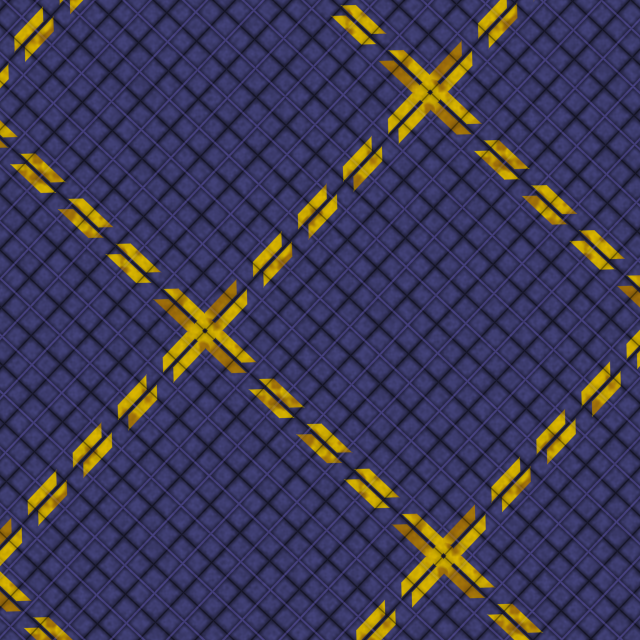
Give the GLSL for this pattern, as a Shadertoy shader.

```glsl
const float TILE = 0.5125;                  // side of one repeat, in canvas heights
const float TILT = 0.7566;                  // lattice rotation, radians
const vec2 CROSSING = vec2(0.3203, 0.4831); // centre of one crossing

const float QUILT = 16.0;                   // padded squares per repeat
const float DASHES = 5.0;                   // dash steps per repeat
const float DASH_HALF = 0.0635;             // half length of a dash
const float STRIPE_MID = 0.0220;            // lane axis to stripe centre
const float STRIPE_HALF = 0.0160;           // half width of a stripe
const float LIGHT_HALF = 0.0030;            // half width of light threads
const float SEAM_HALF = 0.0020;             // half width of dark seams

const vec3 CLOTH = vec3(0.230, 0.228, 0.420);
const vec3 THREAD = vec3(0.135, 0.115, 0.245);
const vec3 YELLOW = vec3(0.810, 0.675, 0.005);
const vec3 RUST = vec3(0.580, 0.390, 0.045);

float hash(vec2 cell) {
    uvec2 q = uvec2(cell) * uvec2(1597334673u, 3812015801u);
    uint n = (q.x ^ q.y) * 1597334673u;
    n = (n ^ (n >> 15)) * 2246822519u;
    return float((n ^ (n >> 13)) >> 8) / 16777216.0;
}

// Value noise that wraps once per repeat
float tileNoise(vec2 p, float cells) {
    vec2 q = p * cells;
    vec2 i = floor(q);
    vec2 f = q - i;
    f = f * f * (3.0 - 2.0 * f);
    vec2 lo = mod(i, cells);
    vec2 hi = mod(i + 1.0, cells);
    return mix(mix(hash(lo), hash(vec2(hi.x, lo.y)), f.x),
               mix(hash(vec2(lo.x, hi.y)), hash(hi), f.x), f.y);
}

// Distance to a lane of twin slanted dashes, joined through the crossing
float laneDistance(float along, float across) {
    float local = across - sign(across) * STRIPE_MID;
    float slanted = along - local;
    float dash = abs(fract(slanted * DASHES) - 0.5) / DASHES - DASH_HALF;
    float ends = min(dash, abs(slanted) - 0.1) * 0.707;
    return max(ends, abs(local) - STRIPE_HALF);
}

// Coverage of parallel lines at the given spacing and phase
vec2 lineCoverage(vec2 p, float count, float phase, float halfWidth, float pixel) {
    vec2 d = abs(fract(p * count + phase + 0.5) - 0.5) / count;
    return 1.0 - smoothstep(halfWidth - pixel, halfWidth + pixel, d);
}

void mainImage(out vec4 fragColor, in vec2 fragCoord) {
    float pixel = 0.75 / (iResolution.y * TILE);
    vec2 d = (fragCoord / iResolution.y - CROSSING) / TILE;
    float c = cos(TILT);
    float s = sin(TILT);
    vec2 p = vec2(c * d.x - s * d.y, s * d.x + c * d.y);
    vec2 t = fract(p + 0.5) - 0.5;

    // Padded cloth: soft hollows around each square and fine mottling
    vec2 edge = 0.5 - abs(fract(p * QUILT) - 0.5);
    vec2 swell = smoothstep(-0.04, 0.27, edge);
    float padding = mix(0.55, 1.04, swell.x * swell.y);
    float mottle = 0.6 * tileNoise(p, 80.0) + 0.4 * tileNoise(p + 0.37, 144.0);
    float grain = 0.86 + 0.28 * mottle;
    vec3 color = CLOTH * padding * grain;

    // Yellow lanes with rust that recurs in every repeat
    float lanes = min(laneDistance(t.x, t.y), laneDistance(t.y, -t.x));
    float paint = 1.0 - smoothstep(-pixel, pixel, lanes);
    bool onFirstLane = abs(t.y) < abs(t.x);
    float along = onFirstLane ? abs(t.x) : abs(t.y);
    bool rustySide = onFirstLane ? t.y < 0.0 : (t.y > 0.0 && t.x < 0.0);
    float arm = smoothstep(0.025, 0.065, along) * (1.0 - step(0.2, along));
    float blotch = 0.75 * tileNoise(p, 26.0) + 0.25 * tileNoise(p + 0.19, 72.0);
    float wear = 0.85 * smoothstep(0.48, 0.78, blotch);
    if (rustySide) wear = max(wear, arm * (0.7 + 0.3 * blotch));
    vec3 dye = mix(YELLOW, RUST, wear) * mix(1.0, padding, 0.35);
    dye *= 0.93 + 0.14 * mottle;
    color = mix(color, dye, paint);

    // Alternating light threads and dark seams
    vec2 light = lineCoverage(p, QUILT * 0.5, 0.5, LIGHT_HALF, pixel);
    vec2 seam = lineCoverage(p, QUILT * 0.5, 0.0, SEAM_HALF, pixel);
    color *= 1.0 - 0.38 * max(seam.x, seam.y);
    color += THREAD * max(light.x, light.y) * mix(1.0, 0.45, paint);

    fragColor = vec4(color, 1.0);
}
```
